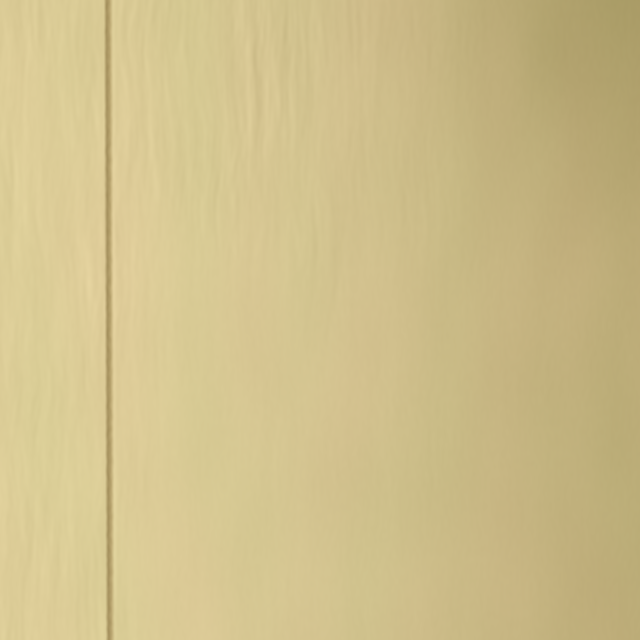
Write a WebGL 2 fragment shader that draws this texture.

```glsl
#version 300 es
precision highp float;
// Cream painted wood boards with faint vertical grain, one groove and light falling off to the right.

uniform vec2 u_resolution;
out vec4 fragColor;

vec2 hashGradient(vec2 cell) {
  vec3 h = fract(cell.xyx * vec3(0.1031, 0.1030, 0.0973));
  h += dot(h, h.yzx + 33.33);
  float angle = 6.2832 * fract((h.x + h.y) * h.z);
  return vec2(cos(angle), sin(angle));
}

float gradientNoise(vec2 p) {
  vec2 i = floor(p), f = fract(p);
  vec2 u = f * f * f * (f * (f * 6.0 - 15.0) + 10.0);
  float a = dot(hashGradient(i), f);
  float b = dot(hashGradient(i + vec2(1, 0)), f - vec2(1, 0));
  float c = dot(hashGradient(i + vec2(0, 1)), f - vec2(0, 1));
  float d = dot(hashGradient(i + vec2(1, 1)), f - vec2(1, 1));
  return mix(mix(a, b, u.x), mix(c, d, u.x), u.y);
}

// Height of the wood grain: stretched noise, bent a little sideways.
float grainHeight(vec2 p) {
  p.x += 0.012 * gradientNoise(p * vec2(9.0, 7.0) + 40.0);
  float height = 0.0, weight = 0.5;
  vec2 q = p * vec2(38.0, 5.0);
  for (int octave = 0; octave < 3; octave++) {
    height += weight * gradientNoise(q + 17.0 * float(octave));
    q *= vec2(1.9, 2.1);
    weight *= 0.6;
  }
  return height;
}

// Where the grain shows through: strongest high on the wide board.
float grainStrength(vec2 uv) {
  vec2 fromKnots = (uv - vec2(0.38, 0.90)) / vec2(0.24, 0.30);
  float upper = exp(-dot(fromKnots, fromKnots));
  float leftSide = 0.45 * (1.0 - smoothstep(0.12, 0.32, uv.x));
  float patches = 0.75 + 0.9 * gradientNoise(uv * vec2(9.0, 5.0) + 8.0);
  return (0.16 + 0.8 * upper + leftSide) * patches * (1.0 - 0.6 * smoothstep(0.6, 0.9, uv.x));
}

void main() {
  vec2 uv = gl_FragCoord.xy / u_resolution;
  float pixel = 1.0 / u_resolution.x;

  // Paint shading from the lit left to the dim right.
  vec3 lit = vec3(0.865, 0.805, 0.595);
  vec3 middle = vec3(0.832, 0.768, 0.567);
  vec3 dim = vec3(0.735, 0.672, 0.468);
  vec3 color = mix(lit, middle, smoothstep(0.12, 0.56, uv.x));
  color = mix(color, dim, smoothstep(0.42, 1.08, uv.x));
  color -= 0.055 * smoothstep(0.5, 1.0, uv.x) * smoothstep(0.5, 1.0, uv.y);
  color -= 0.012 * smoothstep(0.75, 1.0, uv.y);

  // Broad warm and green tints in the paint.
  float tint = gradientNoise(uv * vec2(8.0, 2.5) + 3.0);
  color += tint * vec3(0.018, -0.004, 0.010);
  color += 0.012 * gradientNoise(uv * vec2(14.0, 6.0) + 60.0);

  // Grain relief lit from the left.
  float relief = grainHeight(uv + vec2(0.003, 0.0)) - grainHeight(uv - vec2(0.003, 0.0));
  color += 0.085 * relief * grainStrength(uv);
  color += 0.006 * gradientNoise(uv * vec2(150.0, 60.0));

  // Groove between the boards, with slightly uneven edges.
  float wobble = 0.0007 * gradientNoise(vec2(3.0, uv.y * 70.0));
  float across = uv.x - (0.172 - 0.003 * uv.y) - wobble;
  float soft = 0.0016 + pixel;
  float groove = 1.0 - smoothstep(0.0048 - soft, 0.0048 + soft, abs(across));
  vec3 shadow = mix(vec3(0.63, 0.55, 0.35), vec3(0.74, 0.66, 0.45), smoothstep(-0.003, 0.005, across));
  shadow += 0.03 * gradientNoise(vec2(across * 200.0, uv.y * 90.0));
  color = mix(color, shadow, 0.92 * groove);

  // Bright lip on the right of the groove.
  color += 0.018 * exp(-pow((across - 0.0085) / 0.003, 2.0));

  fragColor = vec4(color, 1.0);
}
```
